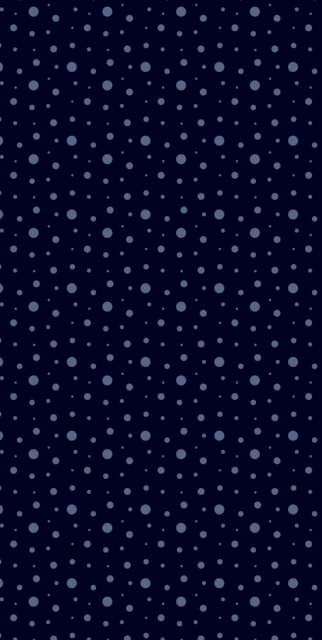
This pattern is drawn by a Shadertoy shader. Its source:

```glsl
const int DOT_COUNT = 17;
const float TILE_SIZE = 59.0 / 512.0;            // tile side, in canvas heights
const vec2 TILE_ORIGIN = vec2(0.0525, 0.0182);   // measured from the top left
const vec3 NIGHT = vec3(0.0, 0.0, 0.13);
const vec3 SLATE = vec3(0.35, 0.40, 0.515);

// Dot centres in tile units, y downward, ordered from largest to smallest
const vec2 CENTRES[DOT_COUNT] = vec2[DOT_COUNT](
    vec2(0.0, 0.0), vec2(0.518, 0.75),
    vec2(0.301, 0.09), vec2(0.729, 0.219), vec2(0.271, 0.506), vec2(0.038, 0.69),
    vec2(0.979, 0.299), vec2(0.526, 0.459), vec2(0.81, 0.809),
    vec2(0.197, 0.278), vec2(0.31, 0.749), vec2(0.75, 0.511), vec2(0.568, 0.969),
    vec2(0.206, 0.91), vec2(0.757, 0.029), vec2(0.526, 0.219), vec2(0.007, 0.519)
);

// Five size classes
float dotRadius(int index) {
    if (index < 2) return 0.068;
    if (index < 6) return 0.047;
    if (index < 9) return 0.037;
    return index < 13 ? 0.027 : 0.016;
}

// Signed distance to a disc that repeats in every unit tile
float repeatedDisc(vec2 p, vec2 centre, float radius) {
    vec2 offset = p - centre;
    return length(offset - floor(offset + 0.5)) - radius;
}

// Signed distance to the nearest dot
float dotField(vec2 p) {
    float nearest = 1.0;
    for (int i = 0; i < DOT_COUNT; i++) {
        nearest = min(nearest, repeatedDisc(p, CENTRES[i], dotRadius(i)));
    }
    return nearest;
}

float coverage(float signedDistance, float softness) {
    return 1.0 - smoothstep(-softness, softness, signedDistance);
}

void mainImage(out vec4 fragColor, in vec2 fragCoord) {
    // Tile coordinates anchored to the top left corner
    vec2 fromTop = vec2(fragCoord.x, iResolution.y - fragCoord.y) / iResolution.y;
    vec2 tilePos = (fromTop - TILE_ORIGIN) / TILE_SIZE;

    // Soft edge of about one pixel
    float softness = 0.85 / (iResolution.y * TILE_SIZE);
    float ink = coverage(dotField(tilePos), softness);
    fragColor = vec4(mix(NIGHT, SLATE, ink), 1.0);
}
```
